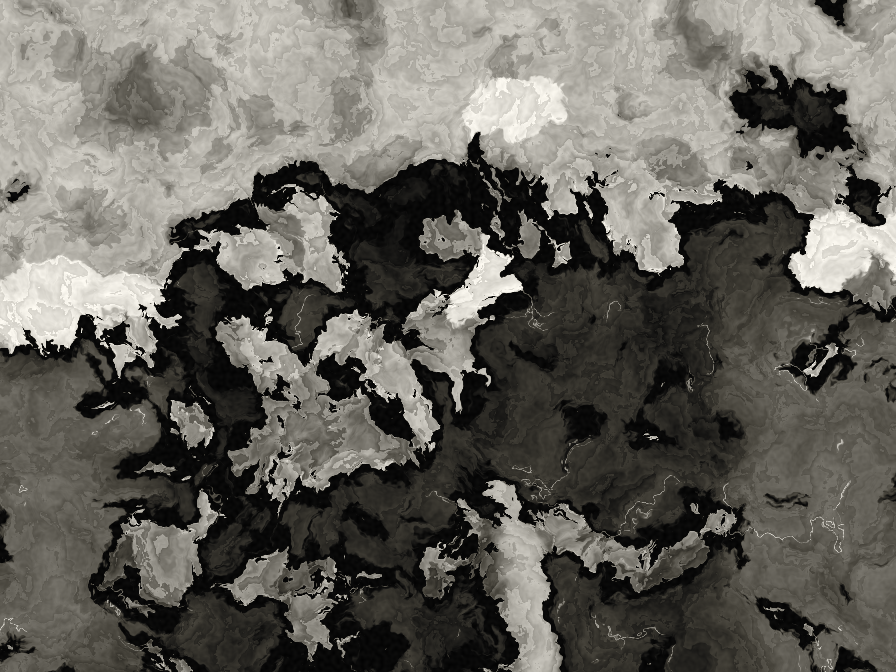
A Shadertoy shader for this texture:

```glsl
// Weathered mineral crust: pale stone above, black-rimmed broken patches and dark slabs below.

float hash(vec2 cell) {
    return fract(sin(dot(cell, vec2(127.1, 311.7))) * 43758.5);
}

float cornerSlope(vec2 cell, vec2 offset) {
    float angle = 6.2832 * hash(cell);
    return dot(vec2(cos(angle), sin(angle)), offset);
}

float gradientNoise(vec2 p) {
    vec2 i = floor(p), f = fract(p);
    vec2 u = f * f * f * (f * (f * 6.0 - 15.0) + 10.0);
    vec2 e = vec2(1, 0);
    return mix(mix(cornerSlope(i, f), cornerSlope(i + e, f - e), u.x),
               mix(cornerSlope(i + e.yx, f - e.yx), cornerSlope(i + 1.0, f - 1.0), u.x), u.y);
}

float fbm(vec2 p) {
    float sum = 0.0, gain = 1.0;
    for (int octave = 0; octave < 6; octave++) {
        sum += gain * gradientNoise(p);
        p = mat2(1.6, 1.2, -1.2, 1.6) * p + 5.3;
        gain *= 0.58;
    }
    return sum;
}

// Soft ramp with one sharp drop per unit
float contourRamp(float x) {
    float f = fract(x);
    return f - smoothstep(1.0 - clamp(fwidth(x), 0.01, 0.5), 1.0, f);
}

// Smoothed threshold
float plate(float height, float level) {
    float w = max(0.006, 0.45 * fwidth(height));
    return smoothstep(level - w, level + w, height);
}

float blob(vec2 p, vec2 centre, vec2 radius) {
    vec2 d = (p - centre) / radius;
    return exp(-dot(d, d));
}

void mainImage(out vec4 fragColor, in vec2 fragCoord) {
    vec2 p = fragCoord / iResolution.y;
    p.x *= 1.3333 * iResolution.y / iResolution.x;
    vec2 q = p + 0.065 * vec2(fbm(p * 4.0), fbm(p * 4.0 + 17.3));

    // Large regions
    float horizon = mix(0.5, 0.75, smoothstep(0.05, 0.5, q.x));
    float above = smoothstep(-0.05, 0.06, q.y - horizon);
    float slab = 1.0 - smoothstep(0.75, 1.1, length((q - vec2(0.94, 0.42)) / vec2(0.27, 0.22)));
    float leftFlank = (1.0 - smoothstep(0.17, 0.26, q.x)) * (1.0 - smoothstep(0.42, 0.52, q.y));
    float rightFlank = smoothstep(1.04, 1.16, q.x) * (1.0 - smoothstep(0.5, 0.6, q.y));
    float flank = max(leftFlank, rightFlank);
    float stream = (1.0 - smoothstep(0.01, 0.07 - 0.06 * q.y, abs(q.x - 0.82 + 0.25 * q.y)))
                 * (1.0 - smoothstep(0.44, 0.52, q.y));

    // Pale where positive, black just below zero, plateau further down
    float bias = mix(-0.18, 0.0, smoothstep(0.15, 0.55, q.y));
    bias -= 0.13 * smoothstep(0.8, 1.0, q.x);
    bias = mix(bias, -0.52, slab);
    bias = mix(bias, -0.58, flank);
    bias = mix(bias, 0.66, above);
    bias += 0.5 * stream - 0.6 * blob(q, vec2(1.2, 0.85), vec2(0.08, 0.11));
    bias += 0.5 * blob(q, vec2(1.2, 0.65), vec2(0.04, 0.08));
    bias += 0.5 * blob(q, vec2(1.33, 0.64), vec2(0.06, 0.06));
    float field = bias + fbm(q * 7.5 + 3.1);
    float detail = fbm(q * 8.0 + 31.7);
    float patches = fbm(q * 6.0 + 71.3);
    float ramp = contourRamp(detail * 2.4) - 0.5;

    // Dark ground with black rims and broken pale veins
    float dark = mix(0.2, 0.39, flank) + 0.09 * ramp + 0.07 * detail;
    dark -= 0.06 * plate(patches, 0.12);
    dark = mix(dark, 0.03, smoothstep(-0.35, -0.21, field));
    float veinField = fbm(q * 4.0 + 53.9);
    float veinWidth = max(0.012, fwidth(veinField) * 0.6);
    float vein = 1.0 - smoothstep(0.0, veinWidth, abs(veinField));
    dark += 0.4 * vein * smoothstep(0.1, 0.3, detail);

    // Pale stone, flat plates in the broken centre, bright thin rims
    float paleCore = mix(0.5, 0.7, smoothstep(0.1, 0.4, q.y)) + 0.26 * ramp;
    paleCore -= 0.2 * plate(patches, 0.08);
    paleCore += 0.16 * (1.0 - smoothstep(0.0, 0.07, field));
    float paleSky = 0.73 + 0.13 * ramp + 0.08 * detail;
    paleSky -= 0.13 * plate(patches, 0.2) + 0.15 * smoothstep(0.35, 0.65, patches);
    paleSky -= 0.24 * (1.0 - smoothstep(0.0, 0.3, field));
    float pale = mix(paleCore, paleSky, above);
    pale = mix(pale, 0.72 + 0.14 * ramp, stream);

    // White clouds
    float cloud = blob(q, vec2(0.79, 0.82), vec2(0.12, 0.05))
                + blob(q, vec2(0.12, 0.54), vec2(0.2, 0.09))
                + blob(q, vec2(0.71, 0.6), vec2(0.05, 0.1))
                + blob(q, vec2(1.21, 0.65), vec2(0.05, 0.1))
                + blob(q, vec2(1.33, 0.64), vec2(0.06, 0.07));
    pale = mix(pale, 0.92 + 0.16 * ramp, smoothstep(0.5, 0.58, cloud + 0.5 * detail));

    float tone = mix(dark, pale, plate(field, 0.0));
    tone += 0.035 * gradientNoise(p * 140.0);

    // Warm grey tint
    vec3 colour = tone - vec3(0.0, 0.012, 0.045) * smoothstep(0.0, 0.3, tone);
    fragColor = vec4(clamp(colour, 0.0, 1.0), 1.0);
}
```
